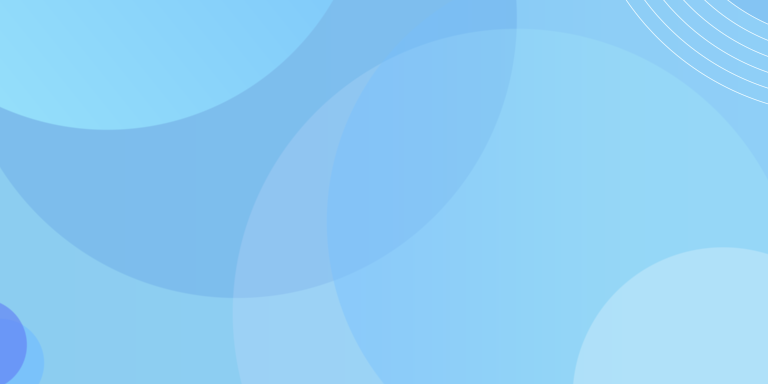
Write a Shadertoy shader that draws this background.

```glsl
// Draws overlapping translucent blue discs with fine white arcs in the upper right corner.

// Smooth coverage of a disc; lengths are in canvas heights
float disc(vec2 p, vec2 center, float radius) {
    float pixel = 1.0 / iResolution.y;
    return smoothstep(pixel, -pixel, length(p - center) - radius);
}

// Smooth coverage of a thin circle outline
float ring(vec2 p, vec2 center, float radius, float halfWidth) {
    float pixel = 1.0 / iResolution.y;
    float edge = abs(length(p - center) - radius) - halfWidth;
    return smoothstep(0.5 * pixel, -0.5 * pixel, edge);
}

void mainImage(out vec4 fragColor, in vec2 fragCoord) {
    vec2 p = fragCoord / iResolution.y;
    float across = fragCoord.x / iResolution.x;

    // Sky blue base
    vec3 color = mix(vec3(0.55, 0.805, 0.94), vec3(0.56, 0.81, 0.97), across);

    // Large dark disc at the upper left
    color = mix(color, vec3(0.43, 0.68, 0.91), 0.5 * disc(p, vec2(0.617, 0.953), 0.729));

    // Pale disc at the center right, lavender on its left and cyan on its right
    float paleFade = smoothstep(0.65, 1.45, p.x);
    vec3 paleTint = mix(vec3(0.85, 0.88, 1.0), vec3(0.65, 0.92, 0.97), paleFade);
    float paleAlpha = mix(0.2, 0.3, paleFade);
    color = mix(color, paleTint, paleAlpha * disc(p, vec2(1.346, 0.185), 0.74));

    // Azure disc that fades out toward the right
    float azureAlpha = 0.44 * (1.0 - smoothstep(0.85, 1.7, p.x));
    color = mix(color, vec3(0.46, 0.75, 1.0), azureAlpha * disc(p, vec2(1.523, 0.422), 0.672));

    // Bright disc at the upper left
    float brightFade = clamp(0.75 * p.x + 0.6 * (p.y - 0.75), 0.0, 1.0);
    vec3 brightColor = mix(vec3(0.58, 0.87, 0.98), vec3(0.49, 0.78, 0.98), brightFade);
    color = mix(color, brightColor, disc(p, vec2(0.279, 1.344), 0.682));

    // White veil at the lower right
    color = mix(color, vec3(1.0), 0.25 * disc(p, vec2(1.883, -0.036), 0.392));

    // Small blue and violet discs at the lower left
    color = mix(color, vec3(0.48, 0.76, 0.98), disc(p, vec2(0.0, 0.055), 0.115));
    color = mix(color, vec3(0.38, 0.5, 0.96), 0.65 * disc(p, vec2(-0.05, 0.102), 0.12));

    // Shaded corner with concentric white arcs
    vec2 arcCenter = vec2(2.2, 1.39);
    color = mix(color, vec3(0.45, 0.71, 0.93), 0.4 * disc(p, arcCenter, 0.495));
    for (int i = 0; i < 6; i++) {
        float arcRadius = 0.69 - 0.039 * float(i);
        color = mix(color, vec3(0.95, 0.99, 1.0), 0.75 * ring(p, arcCenter, arcRadius, 0.0013));
    }

    fragColor = vec4(color, 1.0);
}
```
